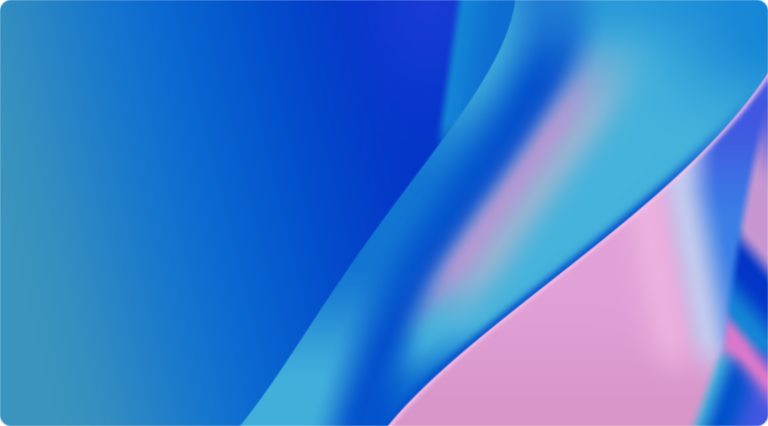
A WebGL 2 fragment shader for this background:

```glsl
#version 300 es
precision highp float;
// Flowing silk ribbon: a cyan fold sweeping between deep blue and soft pink.

uniform vec2 u_resolution;
out vec4 fragColor;

const vec3 TEAL   = vec3(0.23, 0.58, 0.74);
const vec3 CYAN   = vec3(0.27, 0.70, 0.86);
const vec3 SKY    = vec3(0.08, 0.52, 0.84);
const vec3 AZURE  = vec3(0.05, 0.43, 0.82);
const vec3 COBALT = vec3(0.01, 0.32, 0.80);
const vec3 NAVY   = vec3(0.01, 0.21, 0.78);
const vec3 INDIGO = vec3(0.25, 0.34, 0.88);
const vec3 PINK   = vec3(0.88, 0.63, 0.84);
const vec3 ROSE   = vec3(0.85, 0.47, 0.80);
const vec3 MAUVE  = vec3(0.78, 0.59, 0.82);
const vec3 PALE   = vec3(0.76, 0.79, 0.93);
const vec3 SAND   = vec3(0.64, 0.72, 0.82);
const vec3 PAPER  = vec3(1.0);
const float CORNER_RADIUS = 0.026;

// Smooth curve through five values spaced evenly over t = 0..1.
float curve(float t, float a, float b, float c, float d, float e) {
    float s = 4.0 * t;
    float d2 = c - 2.0 * b + a;
    float d3 = d - 3.0 * c + 3.0 * b - a;
    float d4 = e - 4.0 * d + 6.0 * c - 4.0 * b + a;
    return a + s * ((b - a) + (s - 1.0) / 2.0 * (d2 + (s - 2.0) / 3.0 * (d3 + (s - 3.0) / 4.0 * d4)));
}

float bump(float x, float width) {
    float k = x / width;
    return exp(-k * k);
}

// Antialiased step across the zero line of d.
float edge(float d) {
    float w = max(fwidth(d), 0.0005);
    return smoothstep(-w, w, d);
}

// Blue backdrop, with a thin fold hanging beside the ribbon.
vec3 backdrop(float x, float t) {
    float s = x - 0.14 * t;
    vec3 col = mix(TEAL, AZURE, smoothstep(-0.08, 0.22, s));
    col = mix(col, COBALT, smoothstep(0.14, 0.36, s));
    col = mix(col, NAVY, smoothstep(0.28, 0.50, s));
    col = mix(col, vec3(0.09, 0.23, 0.83), bump(x - 0.56, 0.09) * bump(t, 0.22));
    float f = x - (0.596 - 0.08 * t);
    vec3 fold = mix(SKY, AZURE, smoothstep(0.0, 0.06, f));
    return mix(col, fold, smoothstep(-0.006, 0.010, f) * (1.0 - smoothstep(0.28, 0.38, t)));
}

// Ribbon surface: a bright left lip, a dark valley, a pink sheen and a cyan body.
vec3 ribbon(float x, float t, float right) {
    float d = x - curve(t, 0.750, 0.717, 0.622, 0.535, 0.480);
    float lipGlow = 1.0 - smoothstep(0.10, 0.45, t) + smoothstep(0.60, 0.92, t);
    vec3 lip = mix(AZURE, CYAN, 0.1 + 0.85 * lipGlow);
    float valley = smoothstep(-0.12 + 0.04 * t, -0.04 + 0.03 * t, d);
    vec3 shade = mix(lip, COBALT, valley * mix(0.55, 1.0, smoothstep(0.0, 0.22, t)));

    vec3 body = mix(CYAN, SKY, smoothstep(0.80, 1.02, x) * (1.0 - smoothstep(0.08, 0.36, t)));
    body = mix(body, SKY, 0.55 * bump(t, 0.10));
    body = mix(body, AZURE, smoothstep(0.74, 0.92, t));
    vec3 col = mix(shade, body, smoothstep(-0.020, 0.040, d));

    float sheen = smoothstep(0.04, 0.32, t) * (1.0 - smoothstep(0.60, 0.82, t));
    col = mix(col, SAND, 0.75 * sheen * bump(d - 0.058, 0.034));
    col = mix(col, MAUVE, 0.80 * sheen * bump(d - 0.022, 0.028));
    col = mix(col, CYAN, 0.6 * bump(d - 0.035, 0.02) * bump(t - 0.78, 0.07));
    col = mix(col, COBALT, 0.8 * bump(d - 0.005, 0.03) * smoothstep(0.87, 0.97, t));
    return mix(col, COBALT, 0.9 * bump(right - x, 0.013) * smoothstep(0.15, 0.50, t));
}

// Pink field with a blue veil and crossing stripes near the right side.
vec3 blush(float x, float t, float right) {
    vec3 col = mix(PINK, vec3(0.84, 0.58, 0.78), smoothstep(0.65, 1.05, t));
    float veil = x - (0.893 + 0.10 * max(t - 0.45, 0.0));
    float fade = 1.0 - smoothstep(0.78, 0.92, t);
    col = mix(col, vec3(0.94, 0.72, 0.89), 0.7 * fade * bump(veil + 0.055, 0.03));
    col = mix(col, PALE, fade * smoothstep(-0.045, -0.005, veil));
    vec3 veilBlue = mix(INDIGO, vec3(0.23, 0.50, 0.90), smoothstep(0.25, 0.55, t));
    col = mix(col, veilBlue, fade * smoothstep(-0.008, 0.045, veil));

    // Diagonal stripes beyond the veil.
    float q = t - 2.1 * (x - 0.95);
    vec3 stripes = mix(INDIGO, MAUVE, smoothstep(0.12, 0.36, q));
    stripes = mix(stripes, NAVY, smoothstep(0.49, 0.57, q));
    stripes = mix(stripes, SKY, smoothstep(0.60, 0.72, q));
    stripes = mix(stripes, ROSE, smoothstep(0.72, 0.78, q));
    stripes = mix(stripes, AZURE, smoothstep(0.81, 0.91, q));
    float veilEnd = x - (1.0 - 0.10 * (t - 0.22) + 0.06 * (t - 0.22) * (t - 0.8));
    col = mix(col, stripes, smoothstep(-0.006, 0.010, veilEnd) * (1.0 - smoothstep(0.84, 0.92, t)));

    // Cyan fan opening at the bottom.
    float fan = x - (0.942 - 0.20 * (t - 0.80));
    vec3 fanCol = mix(CYAN, COBALT, smoothstep(0.0, 0.035, fan));
    fanCol = mix(fanCol, INDIGO, smoothstep(0.035, 0.08, fan));
    fanCol = mix(fanCol, ROSE, bump(q - 0.79, 0.045));
    col = mix(col, fanCol, smoothstep(-0.008, 0.012, fan) * smoothstep(0.80, 0.86, t));

    return mix(col, vec3(0.97, 0.76, 0.92), 0.8 * bump(x - right, 0.007));
}

void main() {
    vec2 uv = gl_FragCoord.xy / u_resolution;
    float x = uv.x;
    float t = 1.0 - uv.y;
    float left = curve(t, 0.671, 0.607, 0.505, 0.409, 0.3125);
    float right = curve(t, 1.045, 0.968, 0.827, 0.654, 0.505);

    vec3 col = mix(backdrop(x, t), ribbon(x, t, right), edge(x - left));
    col = mix(col, blush(x, t, right), edge(x - right));

    // Rounded card corners.
    vec2 halfSize = 0.5 * vec2(u_resolution.x / u_resolution.y, 1.0);
    vec2 q = abs((uv - 0.5) * 2.0 * halfSize) - halfSize + CORNER_RADIUS;
    float card = length(max(q, 0.0)) - CORNER_RADIUS;
    fragColor = vec4(mix(col, PAPER, edge(card)), 1.0);
}
```
